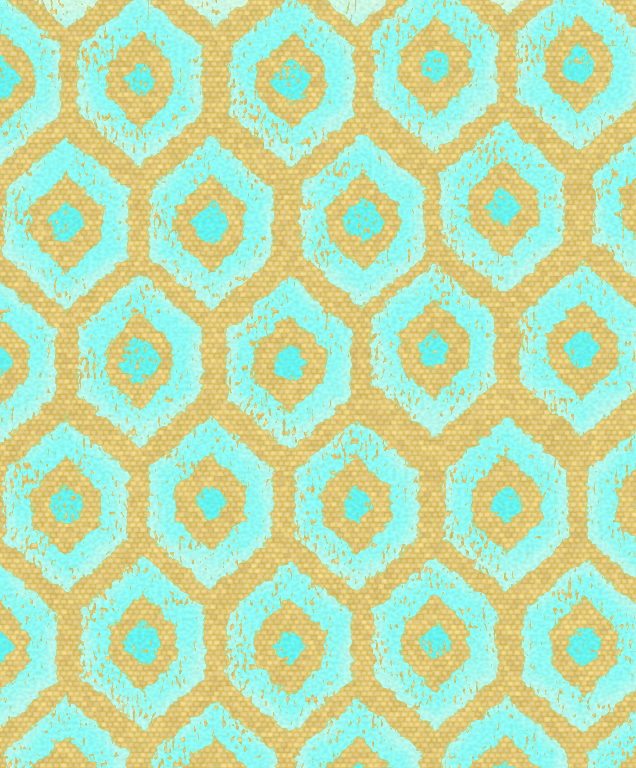
Give the GLSL for this pattern, as a WebGL 2 fragment shader.

```glsl
#version 300 es
precision highp float;
// Worn hexagon ikat print: staggered rows of aqua rings with centre dots on gold cloth.
// Each pixel finds its nearest motif, shapes it by distance functions, then
// gradient noise frays the edges and scratches the paint down to a woven ground.
uniform vec2 u_resolution;
out vec4 fragColor;

// All lengths are fractions of the canvas height.
const vec2 PITCH = vec2(0.190, 0.1836);
const vec2 ORIGIN = vec2(-0.004, 0.160);
const float STAGGER = 0.0925;
const float PI = 3.14159;

const vec3 GOLD = vec3(0.85, 0.75, 0.39);
const vec3 SAND = vec3(0.92, 0.83, 0.56);
const vec3 ROSE = vec3(0.86, 0.75, 0.60);
const vec3 OLIVE = vec3(0.75, 0.77, 0.36);
const vec3 AQUA = vec3(0.55, 0.98, 0.95);
const vec3 PALE_AQUA = vec3(0.71, 0.97, 0.92);
const vec3 DEEP_AQUA = vec3(0.40, 0.95, 0.93);
const vec3 MINT = vec3(0.84, 0.97, 0.88);

vec2 hash2(vec2 p) {
  vec3 q = fract(p.xyx * vec3(0.1031, 0.1030, 0.0973));
  q += dot(q, q.yzx + 33.33);
  return fract((q.xx + q.yz) * q.zy);
}

float cornerSlope(vec2 corner, vec2 offset) {
  float angle = 2.0 * PI * hash2(corner).x;
  return dot(vec2(cos(angle), sin(angle)), offset);
}

float gradientNoise(vec2 p) {
  vec2 i = floor(p), f = fract(p);
  vec2 u = f * f * f * (f * (f * 6.0 - 15.0) + 10.0);
  vec2 e = vec2(1.0, 0.0);
  float low = mix(cornerSlope(i, f), cornerSlope(i + e, f - e), u.x);
  float high = mix(cornerSlope(i + e.yx, f - e.yx), cornerSlope(i + 1.0, f - 1.0), u.x);
  return mix(low, high, u.y);
}

// Upright hexagon: half width, tip height and shoulder height.
float hexDistance(vec2 p, float halfWidth, float tip, float shoulder) {
  vec2 a = abs(p);
  vec2 normal = normalize(vec2(tip - shoulder, halfWidth));
  return max(a.x - halfWidth, dot(a - vec2(0.0, tip), normal));
}

float ringOutline(vec2 p) { return hexDistance(p, 0.081, 0.114, 0.044); }

float inside(float d, float softness) {
  return 1.0 - smoothstep(-softness, softness, d);
}

// Hand-placed look: small jitter, and a raised block at upper right.
vec2 motifCentre(vec2 cell) {
  vec2 c = ORIGIN + cell * PITCH;
  c.x += STAGGER * mod(cell.y, 2.0);
  c.y += 0.019 * smoothstep(0.48, 0.56, c.x) * smoothstep(0.38, 0.5, c.y);
  return c + (hash2(cell + 7.0) - 0.5) * vec2(0.009, 0.006);
}

// Nearest motif: xy is its cell, zw the position relative to its centre.
vec4 nearestMotif(vec2 p) {
  float best = 1e3;
  vec4 motif = vec4(0.0);
  for (int i = -1; i <= 1; i++) {
    float row = round((p.y - ORIGIN.y) / PITCH.y) + float(i);
    float start = ORIGIN.x + STAGGER * mod(row, 2.0);
    vec2 cell = vec2(round((p.x - start) / PITCH.x), row);
    vec2 local = p - motifCentre(cell);
    float d = ringOutline(local);
    if (d < best) { best = d; motif = vec4(cell, local); }
  }
  return motif;
}

// Brick-laid thread bumps with a tint per stitch.
vec3 wovenCloth(vec2 p) {
  vec2 uv = p * vec2(115.0, 150.0);
  uv.x += 0.5 * mod(floor(uv.y), 2.0) + 0.3 * gradientNoise(p * 40.0);
  vec2 bump = sin(PI * fract(uv)), tint = hash2(floor(uv));
  vec3 thread = mix(SAND, ROSE, 0.6 * tint.x * tint.x);
  vec3 cloth = mix(GOLD, thread, smoothstep(0.1, 0.85, bump.x * bump.y));
  return cloth + 0.07 * (tint.y - 0.5) + 0.05 * gradientNoise(p * 170.0);
}

void main() {
  vec2 p = gl_FragCoord.xy / u_resolution.y;
  float softness = max(0.0016, 0.75 / u_resolution.y);

  vec4 motif = nearestMotif(p);
  vec2 local = motif.zw, chance = hash2(motif.xy + 31.0);

  // Frayed shapes: outer hexagon, inner opening and centre dot.
  float fray = 0.007 * gradientNoise(p * vec2(55.0, 75.0))
             + 0.004 * gradientNoise(p * vec2(170.0, 210.0));
  float outer = ringOutline(local) + fray;
  float opening = hexDistance(local, 0.042 + 0.005 * chance.x, 0.064, 0.020) - fray;
  vec2 dotPoint = local * vec2(1.0, 0.9);
  float dotRadius = mix(0.018, 0.025, chance.y);
  float rounded = mix(length(dotPoint), dot(abs(dotPoint), vec2(0.8)), 0.4);
  float centreDot = rounded - dotRadius + fray;
  float paint = max(inside(max(outer, -opening), softness), inside(centreDot, softness));

  // Upright scratches, thicker on the left flank and in drifting patches.
  float patches = gradientNoise(p * 21.0 + chance * 9.0);
  float scratch = gradientNoise(p * vec2(215.0, 95.0)) + 0.25 * gradientNoise(p * 260.0);
  float limit = 0.37 - 0.45 * patches + 1.2 * local.x;
  paint *= 1.0 - smoothstep(limit - 0.07, limit + 0.07, scratch);

  // Aqua paint: deep dot, paler towards the rim and the foot, minty at the top edge.
  float fade = smoothstep(-0.024, -0.002, outer) + 0.9 * gradientNoise(p * 17.0) - 4.0 * local.y;
  vec3 aqua = mix(AQUA, PALE_AQUA, clamp(fade, 0.0, 1.0));
  aqua = mix(aqua, DEEP_AQUA, inside(centreDot, 0.004));
  aqua = mix(aqua, MINT, 0.8 * smoothstep(0.96, 1.0, p.y) * step(4.5, motif.y));
  aqua += 0.07 * gradientNoise(p * vec2(190.0, 230.0));

  // Cloth below, with an olive line wherever the paint breaks off.
  vec3 color = mix(wovenCloth(p), aqua, paint);
  color = mix(color, OLIVE, 2.2 * paint * (1.0 - paint));
  fragColor = vec4(clamp(color, 0.0, 1.0), 1.0);
}
```
